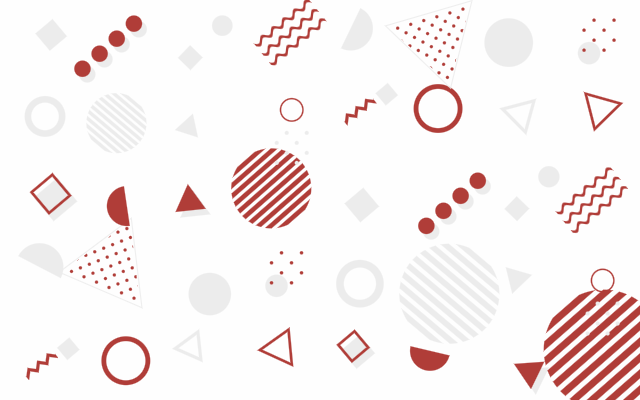
This background is drawn by a Shadertoy shader. Its source:

```glsl
// Scattered flat red and pale grey geometric motifs on a white ground.

const vec3 RED = vec3(.69, .24, .22);
const vec3 GREY = vec3(.925);

vec2 hash22(vec2 p) {
    vec3 h = fract(p.xyx * vec3(.1031, .103, .0973));
    h += dot(h, h.yzx + 33.33);
    return fract((h.xx + h.yz) * h.zy);
}

vec2 turn(vec2 p, float angle) {
    float c = cos(angle), s = sin(angle);
    return vec2(c * p.x + s * p.y, c * p.y - s * p.x);
}

// Signed distances, in units of the canvas height
float disc(vec2 p, float radius) { return length(p) - radius; }
float outline(float d, float halfWidth) { return abs(d) - halfWidth; }
float square(vec2 p, float halfSide) { return max(abs(p.x), abs(p.y)) - halfSide; }

float triangle(vec2 p, float radius) {
    return max(abs(p.x) * .866 + p.y * .5, -p.y) - radius * .5;
}

float halfDisc(vec2 p, float radius) { return max(disc(p, radius), p.y); }

float stripedDisc(vec2 p, float radius, float angle) {
    float period = radius * .2;
    float stripe = abs(mod(turn(p, angle).y, period) - period * .5) - period * .29;
    return max(disc(p, radius), stripe);
}

// Staggered lattice of dots
float dots(vec2 p, float pitch, float radius) {
    vec2 a = mod(p, pitch) - pitch * .5;
    vec2 b = mod(p + pitch * .5, pitch) - pitch * .5;
    return min(length(a), length(b)) - radius;
}

float dotBlock(vec2 p, float radius) {
    return max(dots(p + .0125, .05, radius), square(p, .05));
}

float chain(vec2 p, float angle) {
    p = turn(p, angle);
    p.x -= .057 * (clamp(floor(p.x / .057), -2., 1.) + .5);
    return disc(p, .0205);
}

float waves(vec2 p) {
    p = turn(p, .68);
    p.y -= .03 * clamp(round(p.y / .03), -1., 1.);
    float d = abs(p.y - .006 * sin(p.x * 180.)) * .75 - .003;
    return max(d, abs(p.x) - .088);
}

float zigzag(vec2 p) {
    p = turn(p, .65);
    float fold = abs(fract(p.x / .03) - .5) * .03 - .0075;
    return max(abs(p.y - fold) * .707 - .004, abs(p.x) - .046);
}

void paint(inout vec3 col, float d, vec3 ink) {
    col = mix(col, ink, clamp(.5 - d * iResolution.y / 1.2, 0., 1.));
}

void drawMotif(inout vec3 col, int kind, vec2 p, vec2 rnd, float discRadius) {
    float size = mix(.8, 1.2, rnd.x);
    vec2 q = turn(p, rnd.y * 6.283);    // free rotation
    vec2 r = turn(p, .7);               // diamond pose
    vec2 shadow = p + vec2(-.012, .014);
    float chainAngle = rnd.x < .5 ? .72 : -.78;

    switch (kind) {
    case 0: paint(col, stripedDisc(p, discRadius, .72), RED); break;
    case 1: paint(col, disc(p, .06 * size), GREY); break;
    case 2: paint(col, outline(disc(p, .055), .006), RED); break;
    case 3: paint(col, square(r, .026 * size), GREY); break;
    case 4:
        paint(col, disc(p + vec2(.025, .045), .028), GREY);
        paint(col, dotBlock(p, .0042), RED); break;
    case 5: paint(col, outline(triangle(q, .045 * size), .004), GREY); break;
    case 6:
        paint(col, chain(shadow, chainAngle), GREY);
        paint(col, chain(p, chainAngle), RED); break;
    case 7: paint(col, outline(disc(p, .052 * size), .01 * size), GREY); break;
    case 8: paint(col, outline(triangle(q, .05 * size), .0033), RED); break;
    case 9:
        paint(col, disc(p - .04, .024 * size), GREY);
        paint(col, square(turn(p + .04, .8), .022), GREY); break;
    case 10: paint(col, stripedDisc(p, discRadius, -.7), GREY); break;
    case 11:
        paint(col, square(turn(shadow, .7), .033 * size), GREY);
        paint(col, outline(square(r, .029 * size), .0033), RED); break;
    case 12: paint(col, waves(p), RED); break;
    case 13: paint(col, triangle(q, .04 * size), GREY); break;
    case 14: paint(col, halfDisc(q, .05), RED); break;
    case 15: paint(col, halfDisc(q, .052 * size), GREY); break;
    case 16:
        paint(col, outline(disc(p, .028), .0018), RED);
        paint(col, dotBlock(p + vec2(.0, .095), .005), GREY); break;
    case 17:
        paint(col, triangle(turn(shadow, rnd.y * 6.283), .044), GREY);
        paint(col, triangle(q, .044), RED); break;
    case 18:
        paint(col, outline(triangle(q, .13), .0012), GREY);
        paint(col, max(dots(q, .034, .004), triangle(q, .122)), RED); break;
    default:
        paint(col, square(turn(p - vec2(.07, .04), .7), .02), GREY);
        paint(col, zigzag(p), RED);
    }
}

void mainImage(out vec4 fragColor, in vec2 fragCoord) {
    vec2 p = fragCoord / iResolution.y;
    vec3 col = vec3(.996);

    // Jittered grid; the stride spreads equal motifs far apart
    for (int y = 0; y < 5; y++)
    for (int x = 0; x < 8; x++) {
        vec2 cell = vec2(x, y);
        vec2 rnd = hash22(cell + 17.);
        vec2 centre = (cell + .5 + (hash22(cell + 71.) - .5) * .36) * .2;
        int kind = (x + 8 * (4 - y) + 1) * 3 % 20;
        drawMotif(col, kind, p - centre, rnd, .0625 + .0125 * cell.x);
    }
    fragColor = vec4(col, 1.);
}
```
